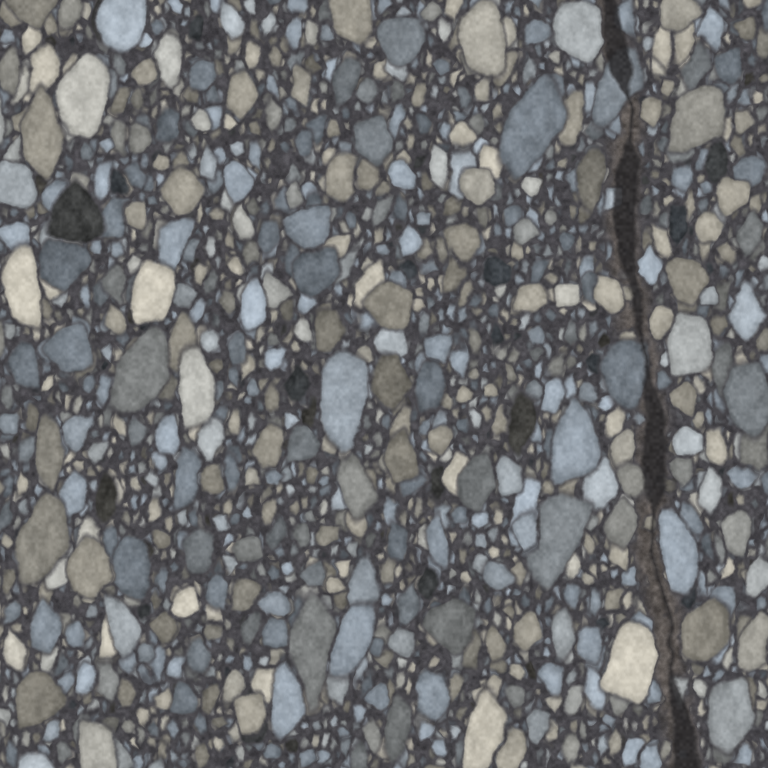
Write a Shadertoy shader that draws this texture.

```glsl
// Weathered asphalt: upright angular stones of four sizes set in dark mortar,
// with a ragged crack down the right side. Each size is a jittered grid of
// rounded random polygons; larger stones are laid over the smaller ones.

#define ASPECT 1.6       // height of a grid cell over its width
#define SOFT 0.0023      // half width of a stone edge
#define GAP 0.0026       // mortar kept between touching stones
#define RIM 0.0065       // reach of the dark rim around a stone
#define TILT 0.45        // spread of the lean from upright, in radians
#define DARK_SHARE 0.04  // share of nearly black stones
#define MORTAR vec3(0.275, 0.27, 0.285)
#define WARM vec3(1.035, 1.01, 0.94)
#define COOL vec3(0.94, 1.005, 1.07)
#define CRACK_DARK vec3(0.17, 0.165, 0.17)
#define CRACK_DIRT vec3(0.37, 0.345, 0.325)

const float TAU = 6.2832;

vec3 hash3(vec2 p) {
    vec3 q = fract(p.xyx * vec3(0.1031, 0.1030, 0.0973));
    q += dot(q, q.yxz + 33.33);
    return fract((q.xxy + q.yzz) * q.zyx);
}

float noise(vec2 p) {
    vec2 i = floor(p), f = fract(p);
    f = f * f * (3.0 - 2.0 * f);
    float low = mix(hash3(i).x, hash3(i + vec2(1, 0)).x, f.x);
    float high = mix(hash3(i + vec2(0, 1)).x, hash3(i + vec2(1, 1)).x, f.x);
    return mix(low, high, f.y);
}

float fbm(vec2 p) {
    float sum = 0.0, gain = 0.5;
    for (int i = 0; i < 4; i++) {
        sum += gain * noise(p);
        p = p * 2.03 + 17.3;
        gain *= 0.5;
    }
    return sum / 0.9375;
}

// Approximate signed distance to a rounded random hexagon, in cell widths
float stoneDistance(vec2 p, vec2 key) {
    vec3 shape = hash3(key + 71.7);
    float lean = TILT * (shape.x + shape.y - 0.85);
    float c = cos(lean), s = sin(lean);
    p = vec2(c * p.x - s * p.y, s * p.x + c * p.y);
    float radius = mix(0.27, 0.5, shape.y);
    p /= radius * vec2(1.0, mix(1.0, 2.2, shape.z * sqrt(shape.z)));
    float sum = 0.0;
    for (int i = 0; i < 6; i++) {
        vec3 side = hash3(key + 13.1 * float(i + 1));
        float angle = (float(i) + 0.75 * side.x) * TAU / 6.0;
        float reach = dot(p, vec2(cos(angle), sin(angle))) / mix(0.72, 1.1, side.y);
        sum += pow(max(reach, 0.0), 9.0);
    }
    return (pow(sum + 1e-6, 1.0 / 9.0) - 1.0) * radius;
}

vec3 stoneColor(vec2 key, vec2 uv) {
    vec3 pick = hash3(key + 203.9);
    float tone = mix(0.45, 0.78, pick.x);
    vec3 tint = mix(COOL, WARM, smoothstep(0.2, 0.8, pick.y));
    tone *= mix(1.0, 0.93, 1.0 - pick.y);
    if (pick.z < DARK_SHARE) tone = 0.25;
    float mottle = fbm(uv * vec2(75.0, 55.0) + pick.xy * 40.0) - 0.5;
    return tint * (tone + 0.17 * mottle);
}

// Lays one size of stones; perRow is the number of cells across the canvas
void layStones(inout vec3 col, vec2 uv, float perRow, float share, float dirt) {
    vec2 grid = uv * vec2(perRow, perRow / ASPECT);
    float nearest = 9.0, second = 9.0;
    vec2 owner = vec2(0.0);
    for (int j = -1; j <= 1; j++)
    for (int i = -1; i <= 1; i++) {
        vec2 cell = floor(grid) + vec2(i, j);
        vec2 key = cell + perRow * 3.7;
        vec3 place = hash3(key);
        if (place.z > share) continue;
        vec2 center = cell + 0.5 + 0.7 * (place.xy - 0.5);
        float d = stoneDistance((grid - center) * vec2(1.0, ASPECT), key);
        if (d < nearest) {
            second = nearest;
            nearest = d;
            owner = key;
        } else second = min(second, d);
    }
    float d = max(nearest / perRow, 0.5 * (nearest - second) / perRow + GAP);
    d += 0.008 * dirt;
    col = mix(col, MORTAR, 0.7 * smoothstep(RIM, 0.0, d));
    vec3 stone = stoneColor(owner, uv) * mix(1.0, 0.86, smoothstep(-0.008, 0.0, d));
    col = mix(col, stone, smoothstep(SOFT, -SOFT, d));
}

void mainImage(out vec4 fragColor, in vec2 fragCoord) {
    vec2 uv = fragCoord / iResolution.xy;

    // Ragged outlines
    vec2 ragged = uv + 0.008 * (vec2(fbm(uv * 55.0), fbm(uv * 55.0 + 31.0)) - 0.5);

    // Crack path, its dirty band and its dark core
    float path = 0.885 - 0.085 * uv.y + 0.04 * (fbm(vec2(uv.y * 7.0, 4.0)) - 0.5);
    float across = ragged.x - path;
    float dirt = smoothstep(0.035, 0.006, abs(across + 0.004));
    float coreWidth = 0.013 * smoothstep(0.2, 0.75, noise(vec2(uv.y * 13.0, 9.0))) + 0.002;
    float core = smoothstep(coreWidth + 0.004, coreWidth - 0.004, abs(across));

    // Mortar, then stones from fine to coarse
    vec3 col = mix(MORTAR, CRACK_DIRT, 0.8 * dirt);
    col *= 0.7 + 0.65 * fbm(uv * 110.0);
    layStones(col, ragged, 72.0, 0.95, dirt);
    layStones(col, ragged, 41.0, 0.75, dirt);
    layStones(col, ragged, 24.0, 0.62, dirt);
    layStones(col, ragged, 14.0, 0.55, dirt);

    // Crack and fine surface grain
    col = mix(col, CRACK_DARK, 0.85 * core);
    col += 0.07 * (noise(uv * 230.0) - 0.5);
    fragColor = vec4(clamp(col, 0.0, 1.0), 1.0);
}
```
